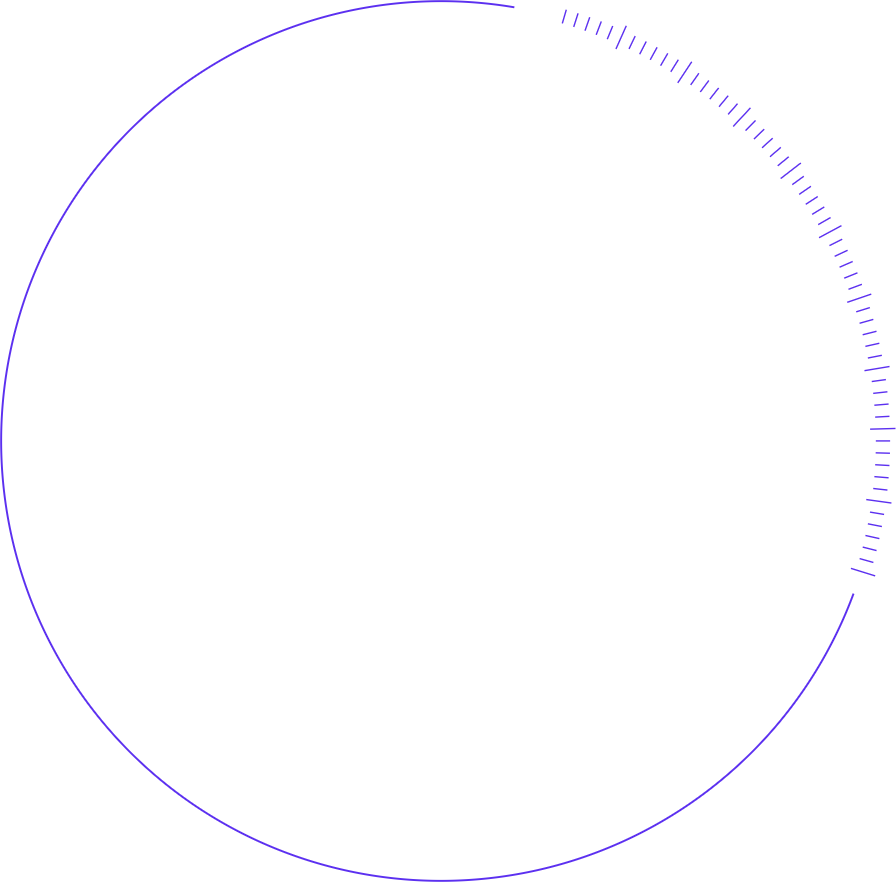
Write a Shadertoy shader that draws this background.

```glsl
#define CENTER vec2(0.5, 0.5)
#define RING_RADIUS 0.4987
#define RING_WIDTH 0.0022
#define GAP_MIDDLE 30.05
#define GAP_HALF 50.35
#define TICK_RADIUS 0.5011
#define TICK_WIDTH 0.0016
#define TICK_FIRST 73.8
#define TICK_STEP 1.57
#define TICK_LAST 58.0
#define INK vec3(0.36, 0.19, 0.94)
#define PAPER vec3(1.0)

// Smoothed fill of a signed distance, one pixel wide
float coverage(float dist, float pixel) {
    return clamp(0.5 - dist / pixel, 0.0, 1.0);
}

// Circle outline, open across an angular gap
float openRing(float radius, float angle, float pixel) {
    float stroke = abs(radius - RING_RADIUS) - 0.5 * RING_WIDTH;
    float offset = mod(angle - GAP_MIDDLE + 180.0, 360.0) - 180.0;
    float opening = radians(GAP_HALF - abs(offset)) * RING_RADIUS;
    return coverage(stroke, pixel) * coverage(opening, pixel);
}

// Radial ticks; each group ends in a long one, with one shorter group
float dialTicks(float radius, float angle, float pixel) {
    float index = clamp(round((TICK_FIRST - angle) / TICK_STEP), 0.0, TICK_LAST);
    float turn = radians(angle - TICK_FIRST + index * TICK_STEP);
    float phase = mod(index + (index > 43.0 ? 2.0 : 1.0), 6.0);
    float halfLength = phase < 0.5 ? 0.0144 : 0.0081;

    float across = abs(radius * sin(turn)) - 0.5 * TICK_WIDTH;
    float along = abs(radius * cos(turn) - TICK_RADIUS) - halfLength;
    return coverage(across, pixel) * coverage(along, pixel);
}

void mainImage(out vec4 fragColor, in vec2 fragCoord) {
    float pixel = 1.0 / iResolution.y;
    vec2 p = fragCoord * pixel - CENTER;
    float radius = length(p);
    float angle = degrees(atan(p.y, p.x));

    float ink = max(openRing(radius, angle, pixel), dialTicks(radius, angle, pixel));
    fragColor = vec4(mix(PAPER, INK, ink), 1.0);
}
```
